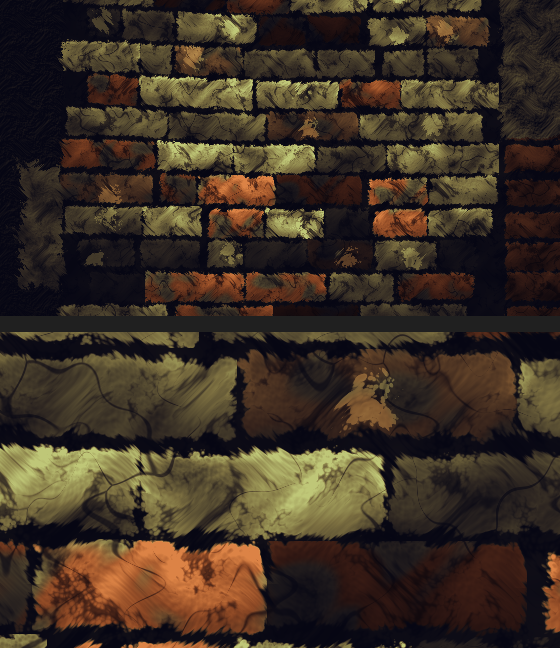
Top, the full canvas; bottom, a detail of the centre.
This texture is drawn by a WebGL 1 fragment shader. Its source:

```glsl
precision highp float;
uniform vec2 u_resolution;

// Lengths are fractions of the canvas height
const float ROW_PITCH = 0.1014;
const float ROW_SHIFT = 0.541;
const float WALL_LEFT = 0.215;
const float WALL_RIGHT = 1.56;
const float PIER_LEFT = 1.6;
const float HALF_HEIGHT = 0.046;
const float CORNER = 0.007;
const float EDGE_WEAR = 0.034;
const float EDGE_JITTER = 0.27;
const float DARK_SHARE = 0.17;
const float RED_SHARE = 0.36;
const float FLAKE_SHARE = 0.24;
const vec3 INK = vec3(0.025, 0.025, 0.075);
const vec3 UMBER = vec3(0.18, 0.15, 0.13);
const vec3 OLIVE = vec3(0.33, 0.29, 0.19);
const vec3 OCHRE = vec3(0.48, 0.43, 0.25);
const vec3 STRAW = vec3(0.61, 0.59, 0.34);
const vec3 PALE = vec3(0.75, 0.78, 0.47);
const vec3 RED_TINT = vec3(1.15, 0.66, 0.58);

float hash(vec2 p) {
  return fract(sin(dot(p, vec2(127.1, 311.7))) * 43758.5);
}

// Distances to the nearest and second nearest cell points
vec2 cells(vec2 p) {
  vec2 id = floor(p), f = fract(p), near = vec2(2.0);
  for (int y = -1; y <= 1; y++) {
    for (int x = -1; x <= 1; x++) {
      vec2 o = vec2(float(x), float(y));
      float d = length(o + vec2(hash(id + o), hash(id + o + 57.3)) - f);
      near = d < near.x ? vec2(d, near.x) : vec2(near.x, min(near.y, d));
    }
  }
  return near;
}

// Layered cellular grain, about 0.45 on average
float grain(vec2 p) {
  float sum = 0.0, amp = 0.36;
  p = p * 15.0 + 0.3 * sin(p.yx * 47.0);
  for (int i = 0; i < 4; i++) {
    sum += amp * cells(p).x;
    p = mat2(1.76, 1.32, -1.32, 1.76) * p + 7.7;
    amp *= 0.82;
  }
  return sum;
}

// Broad stains from layered sines, 0 to 1
float stain(vec2 p) {
  float s = sin(p.x * 17.0 + 2.0 * sin(p.y * 23.0));
  s += sin(p.y * 31.0 - p.x * 11.0 + 2.0 * sin(p.x * 29.0));
  s += 0.7 * sin(p.x * 63.0 + 3.0 * sin(p.y * 41.0 + p.x * 19.0));
  return 0.5 + 0.185 * s;
}

float jointAt(float i, float row) {
  return i + EDGE_JITTER * (2.0 * hash(vec2(i, row + 31.0)) - 1.0);
}

vec3 ramp(float v) {
  float t = v * 5.0;
  vec3 c = mix(INK, UMBER, clamp(t, 0.0, 1.0));
  c = mix(c, OLIVE, clamp(t - 1.0, 0.0, 1.0));
  c = mix(c, OCHRE, clamp(t - 2.0, 0.0, 1.0));
  c = mix(c, STRAW, clamp(t - 3.0, 0.0, 1.0));
  return mix(c, PALE, clamp(t - 4.0, 0.0, 1.0));
}

void main() {
  float px = 1.0 / u_resolution.y;
  vec2 p = gl_FragCoord.xy * px;
  p.y = 1.0 - p.y;
  float rough = grain(p);
  float relief = rough - grain(p - vec2(0.002, 0.004));
  float blotch = stain(p);
  float soft = max(px, 0.003);

  // Courses sag towards the right
  float sag = 0.03 * (1.0 - p.y) * smoothstep(0.85, 0.2, p.x);
  float rowPos = (p.y + sag) / ROW_PITCH + ROW_SHIFT;
  float row = floor(rowPos);
  float count = floor(6.2 + 1.5 * cos((row - 1.2) * 1.047));
  float wide = (WALL_RIGHT - WALL_LEFT) / count;

  // Brick between two jittered joints, or the pier on the right
  float u = (p.x - WALL_LEFT) / wide;
  float i = floor(u);
  i += step(jointAt(i + 1.0, row), u) - step(u, jointAt(i, row));
  i = clamp(i, 0.0, count - 1.0);
  bool pier = p.x > 0.5 * (WALL_RIGHT + PIER_LEFT);
  vec2 id = pier ? vec2(40.0, row) : vec2(i, row);
  float gap = 0.003 + 0.024 * pow(hash(id + 5.1), 3.0);
  float left = pier ? PIER_LEFT : WALL_LEFT + wide * jointAt(i, row) + gap;
  float right = pier ? 3.0 : WALL_LEFT + wide * jointAt(i + 1.0, row) - 0.003;
  vec2 halfSize = vec2(0.5 * (right - left), HALF_HEIGHT - 0.006 * hash(id + 8.4));
  vec2 q = vec2(p.x - 0.5 * (left + right), (fract(rowPos) - 0.5) * ROW_PITCH);
  q.y += 0.006 * (hash(id + 3.3) - 0.5) + 0.03 * q.x * (hash(id + 2.2) - 0.5);
  vec2 box = abs(q) - halfSize + CORNER;
  float d = length(max(box, 0.0)) + min(max(box.x, box.y), 0.0) - CORNER;
  d += EDGE_WEAR * (rough - 0.45);

  // Worn brick face
  float tone = mix(0.24, 0.66, hash(id + 11.7));
  tone *= hash(id + 19.1) < DARK_SHARE ? 0.25 : 1.0;
  tone = pier ? 0.2 : tone;
  float pits = 1.0 - smoothstep(0.46, 0.68, rough);
  float v = tone * (0.45 + 1.0 * blotch) * mix(0.35, 1.1, pits) + 0.75 * tone * relief;
  v *= mix(1.15, 0.75, smoothstep(-0.04, 0.045, q.y));
  v += 0.25 * tone * smoothstep(-0.012, -0.003, d) * step(q.y, 0.0);
  vec2 crack = cells(p * 8.0 + 0.25 * sin(p.yx * 39.0) + 0.1 * sin(p.yx * 113.0));
  v *= mix(0.4, 1.0, smoothstep(0.0, 0.045, crack.y - crack.x + 0.1 * (blotch - 0.4)));

  // Pale flaked patches
  vec2 spot = q - halfSize * (vec2(hash(id + 6.6), hash(id + 7.9)) - 0.5);
  float flake = length(spot) - 0.028 + 0.09 * (rough - 0.45);
  float flaked = pier ? 0.0 : step(hash(id + 23.5), FLAKE_SHARE);
  v += 0.32 * flaked * (1.0 - smoothstep(-soft, soft, flake));
  float red = step(hash(id + 29.3), RED_SHARE) * smoothstep(0.2, 0.5, blotch);
  red = pier ? 0.9 : red * (1.0 - 0.5 * flaked);
  float face = 1.0 - smoothstep(-soft, soft, d);
  v = mix(0.05 * pits * blotch, v, face);
  red *= face;

  // Dark render on the left with one bare patch, mossy render top right
  float wobble = 0.06 * (rough - 0.45) + 0.012 * (blotch - 0.5);
  float leftRender = 1.0 - smoothstep(-soft, soft, p.x - 0.198 + wobble);
  vec2 bare = abs(p - vec2(0.132, 0.71)) - vec2(0.07, 0.19);
  float patchMask = 1.0 - smoothstep(-soft, soft, max(bare.x, bare.y) + 2.0 * wobble);
  float speckle = max(0.02 + 0.45 * relief, 0.0);
  float bareTone = 0.3 * (0.5 + blotch) * mix(0.4, 1.0, pits) + 0.4 * relief;
  v = mix(v, mix(speckle, bareTone, patchMask), leftRender);
  float moss = max(1.585 - p.x, p.y - 0.44) + wobble;
  float mossMask = 1.0 - smoothstep(-soft, soft, moss);
  v = mix(v, 0.25 * (0.4 + blotch) * mix(0.3, 1.0, pits) + 0.6 * relief, mossMask);
  red *= (1.0 - leftRender) * (1.0 - mossMask);

  // Falloff towards the corners
  vec2 off = (p - vec2(1.0, 0.42)) * vec2(0.75, 1.0);
  v *= 1.12 - 0.85 * dot(off, off);
  vec3 color = ramp(max(v, 0.0));
  gl_FragColor = vec4(mix(color, color * RED_TINT, red), 1.0);
}
```
